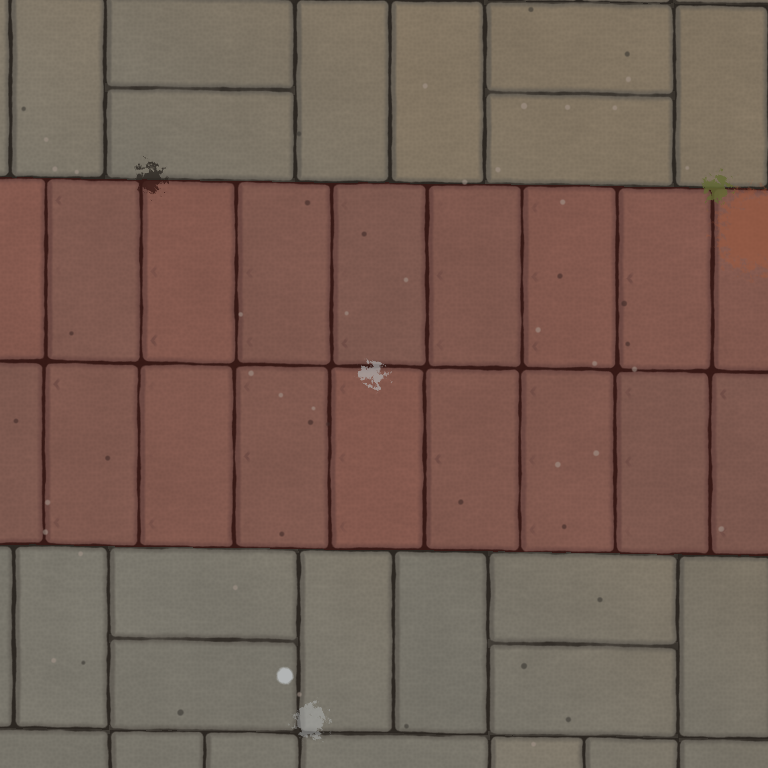
A Shadertoy shader for this texture:

```glsl
// Worn block paving: two courses of upright red bricks between grey basketweave.
// Each point finds its brick, takes a rounded-box distance for joint and bevel,
// then layered sines and cellular noise add tone, grain, specks and stains.

float hash(vec2 p) {
    return fract(sin(dot(p, vec2(127.1, 311.7))) * 43758.5);
}

// Layered sines, roughly -1 to 1
float waves(vec2 p) {
    float sum = 0.0, amp = 0.5;
    for (int i = 0; i < 4; i++) {
        sum += amp * sin(p.x + 1.7 * sin(p.y)) * cos(p.y + 1.3 * sin(p.x * 0.7));
        p = mat2(1.5, 1.2, -1.2, 1.5) * p + 3.1;
        amp *= 0.6;
    }
    return sum;
}

// Cellular noise: distance to the nearest point, and that point's random value
vec2 cells(vec2 p) {
    vec2 nearest = vec2(9.0, 0.0);
    for (int y = -1; y <= 1; y++)
    for (int x = -1; x <= 1; x++) {
        vec2 cell = floor(p) + vec2(x, y);
        vec2 point = cell + 0.15 + 0.7 * vec2(hash(cell), hash(cell + 57.3));
        float d = length(p - point);
        if (d < nearest.x) nearest = vec2(d, hash(cell + 19.7));
    }
    return nearest;
}

float roundBox(vec2 p, vec2 halfSize, float radius) {
    vec2 q = abs(p) - halfSize + radius;
    return length(max(q, 0.0)) + min(max(q.x, q.y), 0.0) - radius;
}

// Soft spot with an optionally ragged outline
float blot(vec2 p, vec2 centre, float radius, float ragged) {
    float d = length(p - centre) + ragged * radius * waves(p * 190.0);
    return 1.0 - smoothstep(0.65 * radius, radius, d);
}

void mainImage(out vec4 fragColor, in vec2 fragCoord) {
    vec2 uv = fragCoord / iResolution.xy;
    float soft = max(1.0 / iResolution.y, 0.0013);

    // Courses run downward, slightly tilted, with wavering joints
    vec2 p = vec2(uv.x, 1.008 - uv.y - 0.0145 * uv.x);
    p += 0.0011 * vec2(waves(p * 31.0), waves(p * 27.0 + 8.0));
    float row = floor(p.y / 0.239);
    bool red = row == 1.0 || row == 2.0;

    // Brick layout: upright reds, or greys alternating upright and lying pairs
    vec2 size = vec2(0.124, 0.239);
    vec2 q = vec2(p.x - 0.063 + 0.003 * row, p.y);
    bool lying = false;
    if (!red) {
        q.x = p.x - 0.137 - 0.0015 * row;
        lying = mod(floor(q.x / 0.247) + row + step(2.0, row), 2.0) < 0.5;
        size = lying ? vec2(0.247, 0.1195) : vec2(0.1235, 0.239);
    }
    vec2 id = floor(q / size);
    vec2 local = q - (id + 0.5) * size;
    float seed = hash(id + row * 7.0 + 3.0);

    // Joint and bevel masks
    float wear = waves(p * 43.0 + 5.0);
    float gap = 0.0021 + 0.0012 * wear + 0.0004 * waves(p * 210.0);
    float d = roundBox(local, 0.5 * size - gap, 0.007);
    float joint = smoothstep(-soft, soft, d);
    float bevel = 0.75 * smoothstep(-0.008, 0.0, d);
    float leftEdge = local.x + 0.5 * size.x;
    bevel = max(bevel, 0.75 * (1.0 - smoothstep(0.006, 0.0105, leftEdge)));
    bool innerJoint = lying && abs(abs(local.y) - 0.06) < 0.006;
    if (innerJoint) joint *= 0.72 + 0.28 * wear;

    // Brick faces
    vec3 face = mix(vec3(0.49, 0.35, 0.31), vec3(0.51, 0.325, 0.28), 0.6 * seed);
    vec3 edge = vec3(0.39, 0.26, 0.24);
    vec3 gapColor = vec3(0.21, 0.10, 0.085);
    if (!red) {
        float warm = smoothstep(0.5, 1.5, uv.x + uv.y - 0.3 + 0.5 * seed);
        face = mix(vec3(0.465, 0.45, 0.41), vec3(0.52, 0.455, 0.37), 0.75 * warm);
        edge = vec3(0.36, 0.34, 0.31);
        gapColor = vec3(0.17, 0.15, 0.13);
    }
    face *= 1.0 + 0.05 * (seed - 0.5) + 0.03 * waves(p * 17.0 + seed * 9.0);
    face *= 1.0 + 0.025 * waves(p * vec2(60.0, 170.0));

    // Chevron scuffs down the left side of each red brick
    if (red) {
        vec2 c = vec2(local.x + 0.047, local.y - 0.09 * round(local.y / 0.09));
        float scuff = 1.0 - smoothstep(0.001, 0.004, abs(c.x - 0.8 * abs(c.y)));
        scuff *= 1.0 - smoothstep(0.004, 0.011, length(c));
        face = mix(face, edge, 0.6 * scuff * hash(id + round(local.y / 0.09)));
    }

    vec3 color = mix(face, edge, bevel);
    color = mix(color, gapColor, joint);

    // Fine grain and scattered pale or dark specks
    color *= 1.0 + 0.07 * (cells(uv * 190.0).x - 0.45);
    vec2 speck = cells(uv * 24.0);
    float spot = 1.0 - smoothstep(0.04, 0.11, speck.x + 0.03 * wear);
    color = mix(color, vec3(0.62, 0.56, 0.52), 0.6 * spot * step(0.95, speck.y));
    color = mix(color, edge * 0.6, 0.6 * spot * step(speck.y, 0.04));

    // Lime stains, rusty corner, debris and moss
    float lime = max(blot(uv, vec2(0.371, 0.12), 0.013, 0.1),
                     0.65 * blot(uv, vec2(0.484, 0.513), 0.019, 0.9));
    lime = max(lime, 0.5 * blot(uv, vec2(0.404, 0.06), 0.022, 0.8));
    color = mix(color, vec3(0.69, 0.70, 0.70), lime);
    color = mix(color, vec3(0.62, 0.34, 0.22), 0.45 * blot(uv, vec2(0.985, 0.70), 0.06, 0.4));
    color = mix(color, gapColor, 0.8 * blot(uv, vec2(0.195, 0.768), 0.018, 0.9));
    color = mix(color, vec3(0.38, 0.40, 0.20), 0.8 * blot(uv, vec2(0.931, 0.755), 0.019, 0.9));

    fragColor = vec4(color, 1.0);
}
```
